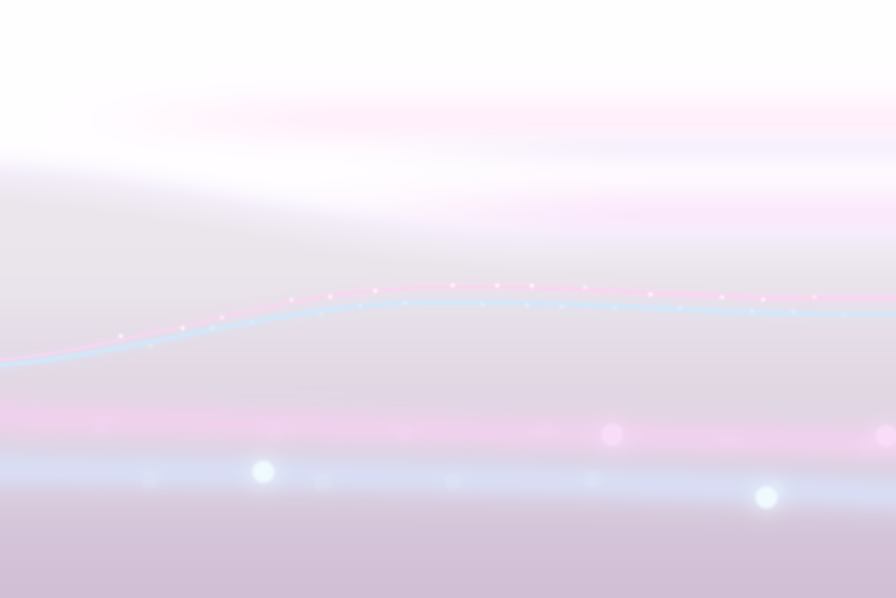
Give the GLSL for this background, as a Shadertoy shader.

```glsl
// A pale pastel backdrop: a soft white cloud above a mauve gradient,
// two thin flowing threads with sparkles, and two wide misty ribbons.
// Every layer is a smooth falloff mixed over the one below it.

const vec3 WHITE = vec3(1.0, 0.995, 1.0);
const vec3 BLUSH = vec3(1.0, 0.94, 0.985);
const vec3 LAVENDER = vec3(0.955, 0.93, 0.99);
const vec3 ORCHID = vec3(0.985, 0.91, 0.985);
const vec3 MIST = vec3(0.92, 0.90, 0.925);
const vec3 MAUVE = vec3(0.88, 0.84, 0.89);
const vec3 DUSK = vec3(0.82, 0.75, 0.84);
const vec3 PINK_RIBBON = vec3(0.94, 0.82, 0.93);
const vec3 BLUE_RIBBON = vec3(0.85, 0.87, 0.96);
const vec3 PINK_THREAD = vec3(0.99, 0.83, 0.95);
const vec3 BLUE_THREAD = vec3(0.82, 0.91, 0.985);
const vec3 PINK_ORB = vec3(0.985, 0.88, 0.985);
const vec3 BLUE_ORB = vec3(0.94, 0.985, 1.0);

float hash(float n) {
    return fract(sin(n * 127.1) * 43758.5453);
}

// Bell-shaped falloff, 1 at d = 0
float bell(float d, float width) {
    return exp(-d * d / (width * width));
}

// Soft disc with a faint halo
float orb(vec2 p, vec2 centre, float radius) {
    float d = length(p - centre);
    float disc = 1.0 - smoothstep(radius * 0.55, radius * 1.15, d);
    return max(disc, 0.45 * bell(d, radius * 1.3));
}

// Heights of the flowing shapes at x
float blueThreadY(float x) {
    return 0.385 + 0.109 * smoothstep(-0.1, 0.72, x)
        - 0.019 * smoothstep(0.8, 1.4, x);
}

float pinkThreadY(float x) {
    return blueThreadY(x) + 0.006 + 0.0195 * smoothstep(-0.2, 0.8, x);
}

float pinkRibbonY(float x) {
    return 0.303 - 0.030 * x;
}

float blueRibbonY(float x) {
    return 0.215 - 0.0095 * x - 0.0119 * x * x;
}

float cloudEdgeY(float x) {
    return 0.70 - 0.115 * smoothstep(-0.1, 0.9, x);
}

vec3 backdrop(vec2 p) {
    vec3 ground = mix(DUSK, MAUVE, smoothstep(0.0, 0.34, p.y));
    ground = mix(ground, MIST, smoothstep(0.30, 0.60, p.y));

    // Tinted layers inside the cloud
    float edge = cloudEdgeY(p.x);
    vec3 cloud = mix(WHITE, BLUSH, bell(p.y - 0.80, 0.042) * smoothstep(0.05, 0.6, p.x));
    cloud = mix(cloud, LAVENDER, 0.7 * bell(p.y - 0.75, 0.028) * smoothstep(0.5, 1.1, p.x));
    cloud = mix(cloud, ORCHID, bell(p.y - 0.635, 0.055) * smoothstep(0.35, 1.1, p.x));
    cloud = mix(cloud, LAVENDER, 0.85 * bell(p.y - edge - 0.005, 0.035));
    return mix(ground, cloud, smoothstep(edge - 0.045, edge + 0.045, p.y));
}

vec3 addRibbons(vec3 col, vec2 p) {
    col = mix(col, PINK_RIBBON, 0.95 * bell(p.y - pinkRibbonY(p.x), 0.032));
    return mix(col, BLUE_RIBBON, 0.95 * bell(p.y - blueRibbonY(p.x), 0.033));
}

vec3 addOrbs(vec3 col, vec2 p) {
    // Faint orbs scattered along both ribbons
    for (int i = 0; i < 6; i++) {
        float n = float(i);
        float x = 0.15 + 0.25 * n + 0.12 * hash(n + 3.0);
        float drift = 0.03 * (hash(n + 9.0) - 0.6);
        col = mix(col, PINK_ORB, 0.12 * orb(p, vec2(x, pinkRibbonY(x) + drift), 0.018));
        col = mix(col, BLUE_ORB, 0.14 * orb(p, vec2(x + 0.08, blueRibbonY(x) + drift), 0.018));
    }
    // Bright pairs
    for (int i = 0; i < 2; i++) {
        float n = float(i);
        col = mix(col, PINK_ORB, 0.8 * orb(p, vec2(1.025 + 0.459 * n, 0.273 - 0.002 * n), 0.023));
        col = mix(col, BLUE_ORB, 0.95 * orb(p, vec2(0.441 + 0.842 * n, 0.211 - 0.043 * n), 0.023));
    }
    return col;
}

vec3 addThreads(vec3 col, vec2 p) {
    float pinkGap = p.y - pinkThreadY(p.x);
    float blueGap = p.y - blueThreadY(p.x);
    float pinkWidth = mix(0.003, 0.0045, smoothstep(0.4, 1.3, p.x));
    col = mix(col, PINK_THREAD, max(0.9 * bell(pinkGap, pinkWidth), 0.18 * bell(pinkGap, 0.012)));
    return mix(col, BLUE_THREAD, max(0.95 * bell(blueGap, 0.005), 0.22 * bell(blueGap, 0.013)));
}

vec3 addSparkles(vec3 col, vec2 p) {
    for (int i = 0; i < 14; i++) {
        float n = float(i);
        float x = 0.18 + 0.088 * (n + hash(n + 1.0));
        float jitter = 0.012 * (hash(n + 20.0) - 0.4);
        float glow = 0.4 + 0.5 * hash(n + 40.0);
        col = mix(col, WHITE, glow * bell(length(p - vec2(x, pinkThreadY(x) + jitter)), 0.004));
        col = mix(col, WHITE, 0.4 * glow * bell(length(p - vec2(x + 0.05, blueThreadY(x + 0.05) - jitter)), 0.004));
    }
    return col;
}

void mainImage(out vec4 fragColor, in vec2 fragCoord) {
    vec2 p = fragCoord / iResolution.xy * vec2(1.5, 1.0);
    vec3 col = addOrbs(addRibbons(backdrop(p), p), p);
    fragColor = vec4(addSparkles(addThreads(col, p), p), 1.0);
}
```
